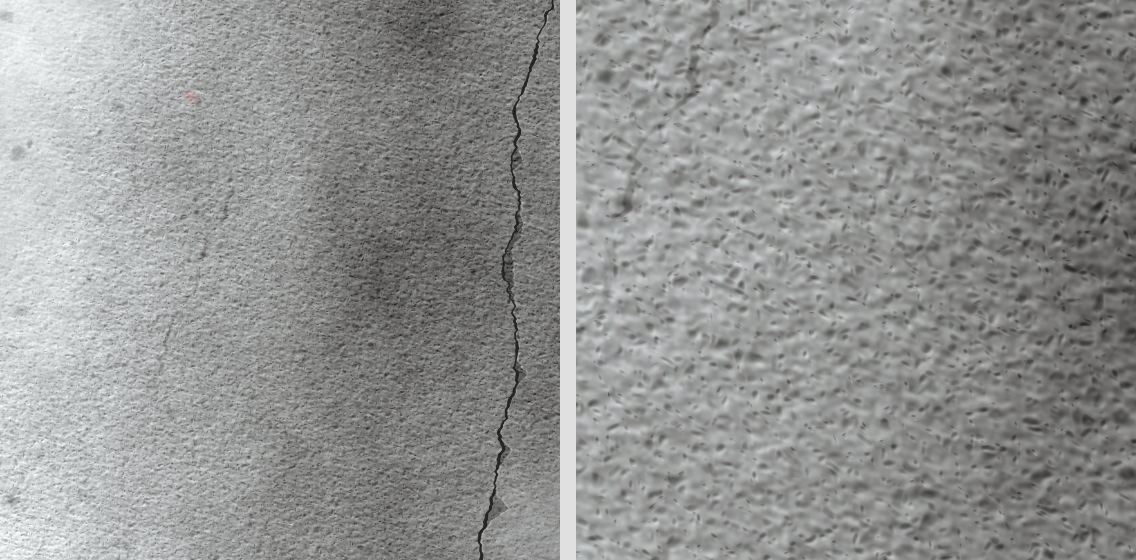
Left, the full canvas; right, a detail of the centre.
A WebGL 1 fragment shader for this texture:

```glsl
precision highp float;
// Weathered concrete: a pale, smoother left side fading to a dark pitted right.
// Cellular pits and dense noise form a height field lit from the upper left;
// wobbling vertical paths add one thin chipped crack and one hairline crack.

uniform vec2 u_resolution;

const vec2 TO_LIGHT = vec2(-0.0014, 0.0022);
const vec3 COOL_TINT = vec3(0.990, 1.003, 1.007);
const vec3 WARM_TINT = vec3(1.006, 1.000, 0.982);
const vec3 RUST_TINT = vec3(1.10, 0.93, 0.92);

float hash(vec2 p) {
  vec3 q = fract(p.xyx * 0.1031);
  q += dot(q, q.yzx + 33.33);
  return fract((q.x + q.y) * q.z);
}

float noise(vec2 p) {
  vec2 cell = floor(p);
  vec2 f = fract(p);
  f = f * f * (3.0 - 2.0 * f);
  float low = mix(hash(cell), hash(cell + vec2(1.0, 0.0)), f.x);
  float high = mix(hash(cell + vec2(0.0, 1.0)), hash(cell + 1.0), f.x);
  return mix(low, high, f.y);
}

float fbm(vec2 p) {
  float sum = 0.0;
  float gain = 0.5;
  for (int i = 0; i < 4; i++) {
    sum += gain * noise(p);
    p = p * 2.03 + 17.7;
    gain *= 0.5;
  }
  return sum;
}

float blob(vec2 p, vec2 center, vec2 radius) {
  vec2 d = (p - center) / radius;
  return exp(-dot(d, d));
}

// Depth of scattered, flattened, randomly turned pits.
float pits(vec2 p, float cells, float density) {
  vec2 q = p * cells;
  float depth = 0.0;
  for (int j = -1; j <= 1; j++) {
    for (int i = -1; i <= 1; i++) {
      vec2 cell = floor(q) + vec2(float(i), float(j));
      vec2 d = q - cell - vec2(hash(cell + 3.1), hash(cell + 57.3));
      float angle = 2.0 * hash(cell + 91.7) - 1.2;
      float c = cos(angle);
      float s = sin(angle);
      d = vec2(c * d.x + s * d.y, 1.5 * (c * d.y - s * d.x));
      float size = hash(cell + 23.9);
      float radius = mix(0.22, 0.62, size * size);
      float present = step(hash(cell + 131.3), density) * mix(0.4, 1.0, hash(cell + 77.7));
      depth = max(depth, present * (1.0 - smoothstep(0.2 * radius, radius, length(d))));
    }
  }
  return depth;
}

vec2 roughen(vec2 p, float cells, float amount) {
  return p + amount * (vec2(noise(p * cells), noise(p * cells + 41.0)) - 0.5);
}

float pitDepth(vec2 p, float density) {
  vec2 q = roughen(p, 120.0, 0.0055);
  return max(pits(q, 72.0, density), 0.8 * pits(q + 5.3, 125.0, density));
}

// Dense grain, stretched along a shallow falling slant.
float surfaceHeight(vec2 p, float pit) {
  vec2 slant = vec2(p.x - 0.35 * p.y, p.y + 0.35 * p.x);
  return 0.85 * noise(slant * vec2(85.0, 140.0)) + 0.65 * noise(slant * vec2(160.0, 240.0) + 7.0)
       - 0.36 * pit;
}

float wobble(float y, float seed) {
  return 0.017 * (noise(vec2(y * 26.0, seed)) - 0.5)
       + 0.007 * (noise(vec2(y * 75.0, seed + 9.0)) - 0.5)
       + 0.004 * (noise(vec2(y * 190.0, seed + 18.0)) - 0.5);
}

float mainPath(float y) {
  return 0.862 + 0.058 * smoothstep(0.0, 0.38, y) + 0.066 * smoothstep(0.76, 1.02, y)
       - 0.016 * exp(-pow((y - 0.52) / 0.07, 2.0)) + wobble(y, 4.0);
}

float line(float x, float halfWidth, float soft) {
  return 1.0 - smoothstep(halfWidth, halfWidth + soft, abs(x));
}

// Broad brightness without grain.
float baseTone(vec2 p) {
  float tone = 0.465 + 0.37 * exp(-pow(p.x / 0.40, 1.6));
  tone += 0.20 * (fbm(p * vec2(6.0, 4.0) + 2.0) - 0.47);
  tone += 0.10 * (fbm(p * 27.0 + 11.0) - 0.47);
  tone += 0.06 * blob(p, vec2(0.08, 0.88), vec2(0.25, 0.25));
  tone += 0.05 * blob(p, vec2(0.42, 0.80), vec2(0.18, 0.25));
  tone -= 0.11 * blob(p, vec2(0.78, 0.94), vec2(0.07, 0.06));
  tone -= 0.08 * blob(p, vec2(0.74, 0.48), vec2(0.14, 0.16));
  return tone + 0.12 * blob(p, vec2(0.96, 0.05), vec2(0.17, 0.13));
}

void main() {
  vec2 p = gl_FragCoord.xy / u_resolution;
  float pixel = 1.0 / min(u_resolution.x, u_resolution.y);
  float patches = fbm(p * 9.0) - 0.47;

  // Grain, smoother at upper left and lower right.
  float rough = smoothstep(0.06, 0.42, p.x + 0.38 * (1.0 - p.y) + 0.3 * patches);
  rough *= 1.0 - 0.6 * blob(p, vec2(0.98, 0.04), vec2(0.13, 0.12));
  float density = mix(0.12, 0.85, rough);
  float pit = pitDepth(p, density);
  float relief = surfaceHeight(p, pit)
               - surfaceHeight(p + TO_LIGHT, pitDepth(p + TO_LIGHT, density));
  float tone = baseTone(p) + mix(0.12, 0.28, rough) * relief;
  tone -= mix(0.08, 0.13, rough) * pit;
  tone += mix(0.05, 0.10, rough) * (noise(p * 310.0) - 0.5);

  // Sparse larger hollows on the pale side.
  float hollow = pits(roughen(p, 60.0, 0.016), 24.0, 0.08);
  tone -= 0.20 * hollow * (1.0 - smoothstep(0.2, 0.4, p.x));

  // Faint hairline crack.
  float hairX = p.x - 0.272 - 0.155 * smoothstep(0.30, 0.72, p.y) - 1.3 * wobble(p.y, 31.0);
  float hairSpan = smoothstep(0.25, 0.32, p.y) * (1.0 - smoothstep(0.62, 0.72, p.y));
  tone -= 0.20 * hairSpan * line(hairX, 0.0012, 0.002 + pixel) * noise(p * 70.0 + 8.0);

  // Thin crack with a chipped right shoulder and pale lips.
  float crackX = p.x - mainPath(p.y);
  float chipWidth = 0.015 * smoothstep(0.45, 0.80, noise(vec2(p.y * 21.0, 13.0)));
  chipWidth += 0.024 * exp(-pow((p.y - 0.09) / 0.022, 2.0));
  chipWidth += 0.012 * exp(-pow((p.y - 0.58) / 0.035, 2.0));
  chipWidth *= 0.6 + 0.8 * noise(p * 85.0);
  float chip = smoothstep(-pixel, pixel, crackX)
             * (1.0 - smoothstep(chipWidth, chipWidth + 2.0 * pixel, crackX));
  tone -= 0.13 * chip;
  tone += 0.16 * line(crackX - chipWidth - 0.003, 0.0005, 0.0025) * noise(p * 90.0);
  float gapWidth = 0.0003 + 0.0022 * pow(noise(vec2(p.y * 45.0, 6.0)), 1.5);
  tone = mix(tone, 0.12, 0.92 * line(crackX, gapWidth, 0.0004 + pixel));

  // Cool highlights, warm shadows and one rusty fleck.
  vec3 color = tone * mix(WARM_TINT, COOL_TINT, smoothstep(0.38, 0.75, tone));
  float rust = blob(roughen(p, 60.0, 0.008), vec2(0.343, 0.83), vec2(0.010));
  color *= mix(vec3(1.0), RUST_TINT, rust);
  gl_FragColor = vec4(clamp(color, 0.0, 1.0), 1.0);
}
```
